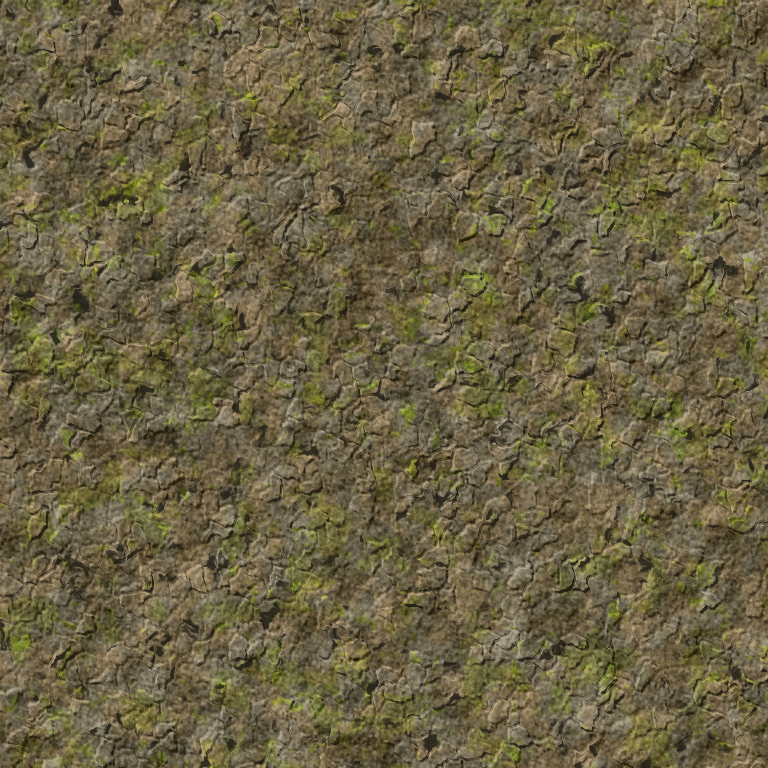
A Shadertoy shader for this texture:

```glsl
// Rough trodden soil: crumbly lit chips, dark crevices, fine grit and flecks of moss.
#define SOIL_DARK vec3(0.20, 0.17, 0.09)
#define SOIL_PALE vec3(0.60, 0.55, 0.44)
#define SHADOW vec3(0.13, 0.12, 0.09)
#define MOSS_TINT vec3(0.97, 1.03, 0.76)
#define FLECK_TINT vec3(1.0, 1.14, 0.62)
#define CHIP_SCALE 40.0
#define CRUMB_SCALE 92.0
#define GRIT_SCALE 250.0
#define WARP 0.03
#define RELIEF 1.25
#define GRIT 0.30
#define LIGHT_STEP vec2(-0.0013, 0.0018)

vec2 hash2(vec2 p) {
    vec3 q = fract(p.xyx * vec3(0.1031, 0.1030, 0.0973));
    q += dot(q, q.yzx + 33.33);
    return fract((q.xx + q.yz) * q.zy);
}

float valueNoise(vec2 p) {
    vec2 cell = floor(p), f = fract(p);
    f = f * f * (3.0 - 2.0 * f);
    float low = mix(hash2(cell).x, hash2(cell + vec2(1, 0)).x, f.x);
    float high = mix(hash2(cell + vec2(0, 1)).x, hash2(cell + vec2(1, 1)).x, f.x);
    return mix(low, high, f.y);
}

// Layered noise, centred on one half
float layered(vec2 p) {
    float sum = 0.0, weight = 0.5;
    for (int i = 0; i < 4; i++) {
        sum += weight * valueNoise(p);
        p = mat2(1.6, 1.2, -1.2, 1.6) * p + 7.3;
        weight *= 0.5;
    }
    return sum / 0.9375;
}

// Cellular noise: distance to the nearest point, gap to the second, random id
vec3 cellular(vec2 p) {
    vec2 cell = floor(p), f = fract(p);
    float nearest = 8.0, second = 8.0, id = 0.0;
    for (int y = -1; y <= 1; y++)
    for (int x = -1; x <= 1; x++) {
        vec2 offset = vec2(x, y);
        vec2 rnd = hash2(cell + offset);
        float d = length(offset + rnd - f);
        if (d < nearest) {
            second = nearest;
            nearest = d;
            id = fract(rnd.x * 7.0 + rnd.y * 13.0);
        } else {
            second = min(second, d);
        }
    }
    return vec3(nearest, second - nearest, id);
}

// Stretches features along the rising diagonal
vec2 slant(vec2 p) {
    return mat2(0.88, 0.48, -0.66, 0.66) * p;
}

vec2 ragged(vec2 p) {
    return p + WARP * (vec2(layered(p * 50.0), layered(p * 50.0 + 17.0)) - 0.5);
}

// Ground relief: tilted chips at random levels, crumbs and rough earth
float ground(vec2 p) {
    vec2 warped = ragged(p);
    vec3 chip = cellular(slant(warped) * CHIP_SCALE);
    vec3 crumb = cellular(warped * CRUMB_SCALE + 5.0);
    float level = 0.4 * chip.z * smoothstep(0.0, 0.18, chip.y);
    return layered(p * 40.0 + 3.0) + level + 0.25 * (1.0 - crumb.x);
}

void mainImage(out vec4 fragColor, in vec2 fragCoord) {
    vec2 p = fragCoord / iResolution.y + 2.0;

    // Light from the upper left
    float height = ground(p);
    float slope = ground(p - LIGHT_STEP) - ground(p + LIGHT_STEP);

    // Tone from relief, mottling and grit
    float grit = cellular(p * GRIT_SCALE).z - 0.5;
    float dust = valueNoise(p * GRIT_SCALE * 1.15 + 9.0) - 0.5;
    float tone = 0.58 + RELIEF * slope + 0.42 * (height - 0.79);
    tone += 0.6 * (layered(p * 30.0 + 31.0) - 0.5);
    tone += 0.25 * (layered(p * 9.0 + 61.0) - 0.5);
    tone += GRIT * (grit + 1.2 * dust);
    tone = clamp(tone, -0.15, 1.25);
    vec3 color = mix(SOIL_DARK, SOIL_PALE, tone);

    // Drift between warm brown and cool grey earth
    float drift = smoothstep(0.3, 0.7, layered(p * 42.0 + 53.0));
    color *= mix(vec3(1.04, 0.99, 0.93), vec3(0.97, 1.0, 1.06), drift);

    // Moss in small soft patches with brighter flecks
    float moss = smoothstep(0.56, 0.70, layered(p * 34.0 + 71.0));
    float fleck = smoothstep(0.66, 0.78, layered(ragged(p) * 70.0 + 97.0));
    color *= mix(vec3(1.0), MOSS_TINT, moss);
    color *= mix(vec3(1.0), FLECK_TINT, fleck);

    // Slanted hollows, and shade under the steepest edges
    float hollow = smoothstep(0.67, 0.80, layered(slant(ragged(p)) * 60.0 + 11.0));
    float deep = smoothstep(0.42, 0.60, layered(p * 20.0 + 43.0));
    float ledge = deep * smoothstep(0.16, 0.34, -slope);
    color = mix(color, SHADOW, max(0.85 * hollow, 0.8 * ledge));

    fragColor = vec4(clamp(color, 0.0, 1.0), 1.0);
}
```
